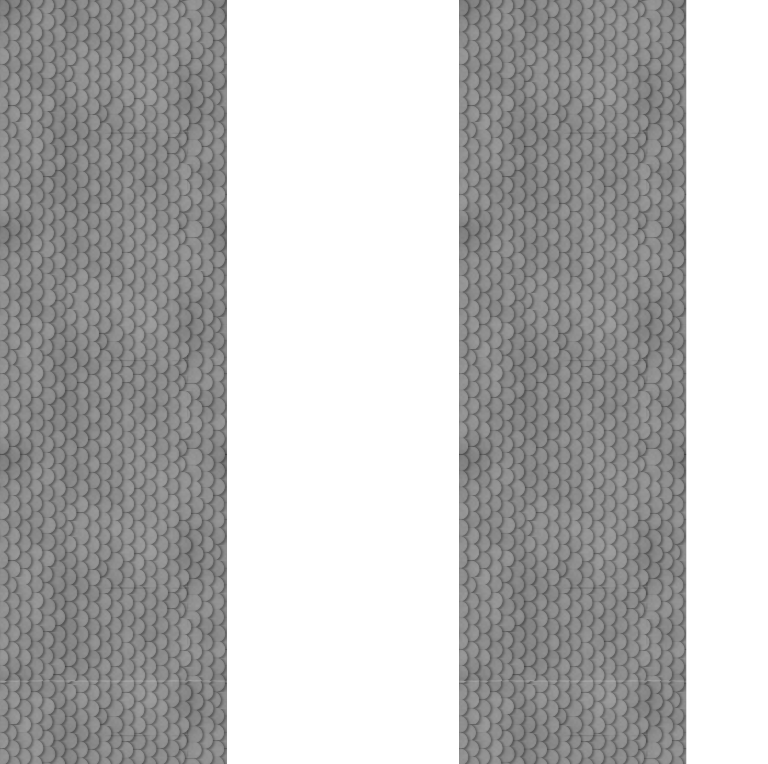
Give the GLSL for this pattern, as a WebGL 2 fragment shader.

```glsl
#version 300 es
precision highp float;
// Two vertical strips of weathered grey sideways scales on a white ground.

uniform vec2 u_resolution;
out vec4 outColor;

// Layout, in canvas widths
const float STRIP_PERIOD = 0.598;
const float STRIP_WIDTH = 0.2957;
const float TILE_SIZE = 0.2962;
const float RESTART_Y = 0.8867;   // the tiling is cut and restarted here
const float RESTART_SHIFT = 0.104;

// Scales per tile: columns, rows
const vec2 GRID = vec2(20.0, 14.0);
const float RADIUS = 0.0375;

const float SCALE_TONE = 0.588;
const vec3 GROUND = vec3(1.0);

float hash(vec2 p) {
  return fract(sin(dot(p, vec2(127.1, 311.7))) * 43758.5453);
}

// Value noise that wraps every n cells
float tiledNoise(vec2 p, float n) {
  vec2 i = floor(p), f = fract(p);
  f = f * f * (3.0 - 2.0 * f);
  float a = hash(mod(i, n));
  float b = hash(mod(i + vec2(1.0, 0.0), n));
  float c = hash(mod(i + vec2(0.0, 1.0), n));
  float d = hash(mod(i + vec2(1.0, 1.0), n));
  return mix(mix(a, b, f.x), mix(c, d, f.x), f.y);
}

float blob(vec2 q, vec2 center, vec2 size) {
  vec2 d = fract(q - center + 0.5) - 0.5;
  d /= size;
  return exp(-dot(d, d));
}

float hairline(float d, float halfWidth, float px) {
  return 1.0 - smoothstep(halfWidth, halfWidth + px, abs(d));
}

// Signed distance to the nearest scale of one column; id receives its cell
float scaleDistance(vec2 q, float column, out vec2 id) {
  float c = mod(column, GRID.x);
  float disturbed = max(step(abs(c - 4.0), 0.5), step(abs(c - 16.5), 0.6));
  float shift = 0.5 * mod(c, 2.0) + (hash(vec2(c, 7.0)) - 0.5) * mix(0.12, 0.5, disturbed);
  float y = q.y * GRID.y - shift;
  id = vec2(c, mod(floor(y), GRID.y));
  vec2 jitter = vec2(hash(id + 3.1), hash(id + 8.7)) - 0.5;
  float chipped = step(mix(0.975, 0.78, disturbed), hash(id + 21.3));
  float tip = column + jitter.x * mix(0.12, 0.3, disturbed) - 0.35 * chipped;
  vec2 d = vec2(max(q.x * GRID.x - tip, 0.0), fract(y) - 0.5 - 0.08 * jitter.y);
  return length(d / GRID) - RADIUS;
}

// Overlapping columns, painted from the right so that left ones lie on top
float scales(vec2 q, float px) {
  float tone = SCALE_TONE;
  float first = floor(q.x * GRID.x);
  for (int k = 2; k >= -1; k--) {
    vec2 id, shadowId;
    float column = first + float(k);
    float d = scaleDistance(q, column, id);
    float s = max(scaleDistance(q - vec2(0.001, 0.003), column, shadowId), 0.0);
    tone *= 1.0 - 0.24 * exp(-pow(s / 0.0095, 2.0)) - 0.07 * exp(-s / 0.022);
    float face = SCALE_TONE + 0.035 * (hash(id + 40.0) - 0.5);
    face -= 0.035 * smoothstep(-0.008, 0.0, d);
    tone = mix(tone, face, 1.0 - smoothstep(-0.5 * px, 0.5 * px, d));
  }
  return tone;
}

// Stains, soft bands and grain
float wear(vec2 q) {
  float dark = 0.07 * blob(q, vec2(0.84, 0.41), vec2(0.06, 0.12));
  dark += 0.045 * blob(q, vec2(0.29, 0.60), vec2(0.12, 0.13));
  dark += 0.05 * blob(q, vec2(0.05, 0.02), vec2(0.09, 0.08));
  dark += 0.04 * blob(q, vec2(0.91, 0.80), vec2(0.09, 0.08));
  dark += 0.025 * exp(-pow((q.x - 0.31) / 0.12, 2.0));
  float mottle = tiledNoise(q * 6.0, 6.0) + 0.5 * tiledNoise(q * 24.0, 24.0) - 0.75;
  float grain = tiledNoise(q * 110.0, 110.0) - 0.5;
  return 0.045 * mottle + 0.025 * grain - dark;
}

// Faint patch joints within a tile
float joints(vec2 q, float px) {
  float across = hairline(q.y - 0.585, 0.001, px) * step(0.46, q.x) * step(q.x, 0.83);
  float down = hairline(q.x - 0.825, 0.001, px) * step(0.56, q.y) * step(q.y, 0.86);
  return max(across, down) * smoothstep(0.3, 0.6, tiledNoise(q * 30.0, 30.0));
}

void main() {
  float px = 1.0 / u_resolution.x;
  vec2 p = vec2(gl_FragCoord.x, u_resolution.y - gl_FragCoord.y) * px;

  // Tile coordinates, measured down from the top
  float x = mod(p.x, STRIP_PERIOD);
  float y = p.y + RESTART_SHIFT * step(RESTART_Y, p.y);
  vec2 q = vec2(x / TILE_SIZE, fract(y / TILE_SIZE));
  float tilePx = px / TILE_SIZE;

  float tone = scales(q, tilePx) + wear(q);
  tone -= 0.06 * joints(q, tilePx);
  tone += 0.05 * hairline(p.y - RESTART_Y, 0.0005, px);

  float strip = 1.0 - smoothstep(-0.5 * px, 0.5 * px, x - STRIP_WIDTH);
  outColor = vec4(mix(GROUND, vec3(tone), strip), 1.0);
}
```
